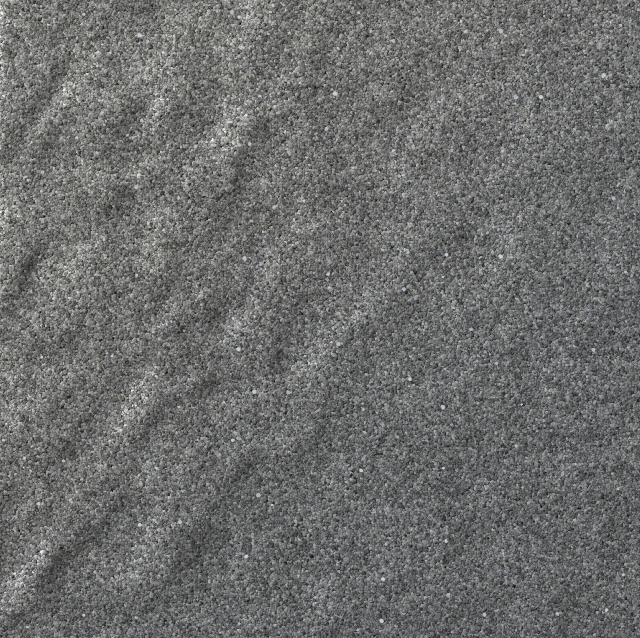
This texture is drawn by a Shadertoy shader. Its source:

```glsl
// Dark grey granular stone tile with soft diagonal relief and scattered pale specks
#define GRAIN_COUNT 250.0
#define GRAIN_DARK 0.31
#define GRAIN_LIGHT 0.70
#define SEAM_SHADE 0.38
#define SOFTNESS 0.00032
#define RELIEF_STRENGTH 0.46
#define MOTTLE_STRENGTH 0.045
#define SPECK_GRID 12.0
#define SPECK_SHARE 0.62
#define SPECK_COLOR vec3(0.79, 0.82, 0.85)
#define WARM_TINT vec3(1.005, 1.003, 0.985)
#define COOL_TINT vec3(0.985, 1.002, 1.015)

const vec2 LIGHT_DIR = vec2(-0.8, 0.6);

vec3 hash3(vec2 cell) {
    vec3 q = fract(cell.xyx * vec3(0.1031, 0.1030, 0.0973));
    q += dot(q, q.yxz + 33.33);
    return fract((q.xxy + q.yzz) * q.zyx);
}

float valueNoise(vec2 p) {
    vec2 i = floor(p), f = fract(p);
    f = f * f * f * (f * (f * 6.0 - 15.0) + 10.0);
    vec2 e = vec2(1.0, 0.0);
    return mix(mix(hash3(i).x, hash3(i + e).x, f.x),
               mix(hash3(i + e.yx).x, hash3(i + 1.0).x, f.x), f.y);
}

// Lumps stretched along the rising diagonal
float reliefHeight(vec2 p) {
    vec2 along = vec2(0.57, 0.82);
    p += 0.03 * vec2(valueNoise(p * 9.0 + 5.0), valueNoise(p * 9.0 + 60.0));
    vec2 q = vec2(dot(p, vec2(along.y, -along.x)) * 15.0, dot(p, along) * 9.0) + 40.0;
    return valueNoise(q) + 0.4 * valueNoise(q * 2.1 + 17.0);
}

float reliefShade(vec2 p) {
    vec2 stepToLight = LIGHT_DIR * 0.007;
    float slope = reliefHeight(p - stepToLight) - reliefHeight(p + stepToLight);
    float fade = mix(1.0, 0.3, smoothstep(0.2, 0.95, p.x + 0.25 * (1.0 - p.y)));
    float patches = mix(0.4, 1.3, valueNoise(p * 5.0 + 23.0));
    return slope * fade * patches * RELIEF_STRENGTH;
}

// Rough grains: random tone, uneven dark gaps, side light
vec3 grainColor(vec2 p) {
    vec2 q = p * GRAIN_COUNT + 9.0;
    q += 0.7 * vec2(valueNoise(q * 1.6), valueNoise(q * 1.6 + 90.0));
    vec2 base = floor(q);
    float nearest = 9.0, second = 9.0;
    vec2 offset = vec2(0.0), owner = base;
    for (int y = -1; y <= 1; y++)
    for (int x = -1; x <= 1; x++) {
        vec2 cell = base + vec2(x, y);
        vec2 toPoint = q - cell - hash3(cell).xy;
        float d = length(toPoint);
        if (d < nearest) {
            second = nearest;
            nearest = d;
            offset = toPoint;
            owner = cell;
        } else {
            second = min(second, d);
        }
    }
    vec3 rnd = hash3(owner + 311.0);
    float tone = mix(GRAIN_DARK, GRAIN_LIGHT, 0.5 * (rnd.x + rnd.z));
    float gap = mix(SEAM_SHADE, 1.0, valueNoise(q * 1.3 + 50.0));
    tone *= mix(gap, 1.0, smoothstep(0.0, 0.5, second - nearest));
    tone += 0.19 * dot(offset, LIGHT_DIR);
    tone += 0.10 * (valueNoise(p * 520.0 + 30.0) - 0.5);
    vec3 tint = mix(vec3(0.985, 0.995, 1.02), vec3(1.015, 1.008, 0.972), rnd.y);
    return tone * tint;
}

// Sparse round specks of uneven size
float speckMask(vec2 p, float pixel) {
    vec2 cell = floor(p * SPECK_GRID);
    vec3 rnd = hash3(cell + 71.0);
    vec3 look = hash3(cell + 153.0);
    vec2 center = (cell + 0.1 + 0.8 * rnd.xy) / SPECK_GRID;
    float radius = mix(0.0016, 0.0035, look.x);
    float d = length(p - center) + 0.0014 * (valueNoise(p * 360.0) - 0.5);
    float blur = max(0.6 * pixel, 0.0006);
    float disc = 1.0 - smoothstep(radius - blur, radius + blur, d);
    return disc * step(rnd.z, SPECK_SHARE) * mix(0.7, 1.0, look.y);
}

void mainImage(out vec4 fragColor, in vec2 fragCoord) {
    float pixel = 1.0 / iResolution.y;
    vec2 p = fragCoord * pixel;

    // Four spread samples smooth the grain edges
    float spread = max(0.25 * pixel, SOFTNESS);
    vec3 color = vec3(0.0);
    for (int i = 0; i < 4; i++) {
        vec2 corner = vec2(i % 2, i / 2) * 2.0 - 1.0;
        color += 0.25 * grainColor(p + corner * spread);
    }

    // Relief, clumps, broad light falloff and bright left rim
    float mottle = MOTTLE_STRENGTH * (valueNoise(p * 100.0) + valueNoise(p * 26.0 + 8.0) - 1.0);
    float falloff = 0.075 * (p.y - 0.5) - 0.045 * (p.x - 0.5);
    float rim = 0.18 * exp(-p.x / 0.007) * smoothstep(0.15, 0.9, p.y);
    float light = reliefShade(p) + mottle + falloff + rim;
    color *= 1.0 + 2.0 * light;
    color *= mix(WARM_TINT, COOL_TINT, smoothstep(-0.6, 0.6, p.x - p.y));

    color = mix(color, SPECK_COLOR, speckMask(p, pixel));
    fragColor = vec4(clamp(color, 0.0, 1.0), 1.0);
}
```
